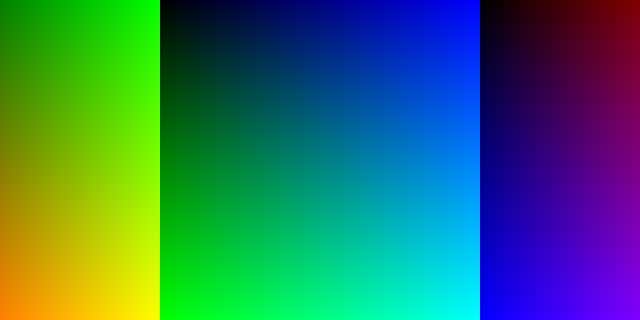
Write a Shadertoy shader that draws this background.

```glsl
// Square panels side by side, each a two-channel colour ramp, cycling through RGB.

// Unit vector of one colour channel; the index wraps around every three.
vec3 channelAxis(float index) {
    float wrapped = floor(mod(index + 0.5, 3.0));
    return vec3(equal(vec3(0.0, 1.0, 2.0), vec3(wrapped)));
}

// One channel grows downwards, the next one grows to the right.
vec3 panelColor(float index, vec2 pos) {
    float across = clamp(pos.x - index, 0.0, 1.0);
    float down = 1.0 - pos.y;
    return down * channelAxis(index) + across * channelAxis(index + 1.0);
}

void mainImage(out vec4 fragColor, in vec2 fragCoord) {
    // Canvas heights as units, with panel 1 centred horizontally
    vec2 pos = fragCoord / iResolution.y;
    pos.x += 1.5 - 0.5 * iResolution.x / iResolution.y;

    // Blend the two panels that meet at the nearest edge, over one pixel
    float edge = floor(pos.x + 0.5);
    float coverage = clamp((pos.x - edge) * iResolution.y + 0.5, 0.0, 1.0);
    vec3 color = mix(panelColor(edge - 1.0, pos), panelColor(edge, pos), coverage);

    fragColor = vec4(color, 1.0);
}
```
